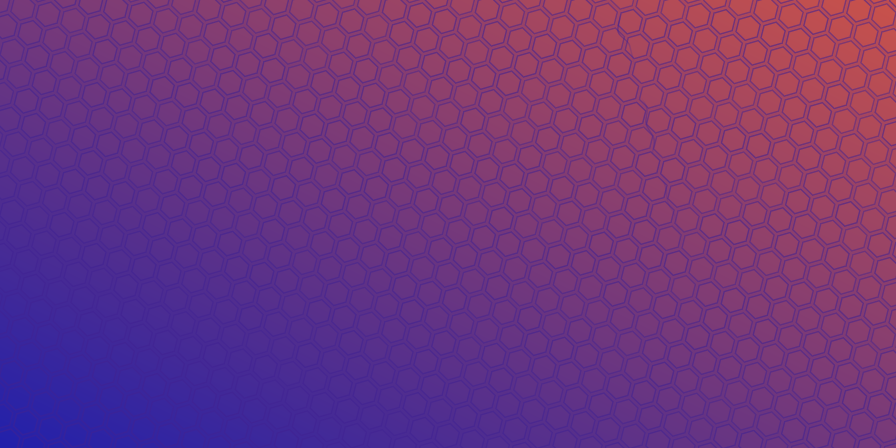
This background is drawn by a Shadertoy shader. Its source:

```glsl
// Tilted honeycomb of separate thin hexagon outlines over a diagonal
// blue-to-coral gradient. Lines share one indigo tint, so they fade where the
// ground is close to it; one uneven seam runs down between two columns.
#define PITCH 0.0575        // distance between neighbouring cell centres
#define TILT 0.279          // lattice rotation in radians
#define OUTLINE 0.425       // outline apothem, in pitches
#define LINE_WIDTH 0.0034   // outline width, in canvas heights
#define LINE_ALPHA 0.52
#define GAP_ALPHA 0.10      // tint of the channel between cells
#define SEAM_POINT vec2(1.367, 1.0)
#define DEEP_BLUE vec3(0.13, 0.125, 0.67)
#define CORAL vec3(0.79, 0.32, 0.29)
#define INDIGO vec3(0.25, 0.13, 0.57)

float hash(vec2 p) {
    return fract(sin(dot(p, vec2(127.1, 311.7))) * 43758.5453);
}

float valueNoise(vec2 p) {
    vec2 i = floor(p), f = fract(p);
    f = f * f * (3.0 - 2.0 * f);
    return mix(mix(hash(i), hash(i + vec2(1, 0)), f.x),
               mix(hash(i + vec2(0, 1)), hash(i + vec2(1, 1)), f.x), f.y);
}

// Offset from the nearest centre (xy) and that centre (zw), unit pitch
vec4 hexCell(vec2 p) {
    vec2 period = vec2(sqrt(3.0), 1.0);
    vec2 a = period * floor(p / period + 0.5);
    vec2 b = period * (floor(p / period) + 0.5);
    vec2 centre = distance(p, a) < distance(p, b) ? a : b;
    return vec4(p - centre, centre);
}

// Apothem of the hexagon through p, with corners on the x axis
float hexApothem(vec2 p) {
    p = abs(p);
    return max(p.y, dot(p, vec2(sqrt(0.75), 0.5)));
}

// Antialiased coverage of a band around zero
float band(float d, float width, float pixel) {
    return clamp((0.5 * width - abs(d)) / pixel + 0.5, 0.0, 1.0);
}

void mainImage(out vec4 fragColor, in vec2 fragCoord) {
    vec2 uv = fragCoord / iResolution.xy;
    vec2 p = fragCoord / iResolution.y;
    float pixel = 1.0 / iResolution.y;

    // Corner to corner gradient
    float ramp = 0.5 * (uv.x + uv.y);
    vec3 color = mix(DEEP_BLUE, CORAL, ramp);

    // Lattice frame, with the seam on x = 0
    float c = cos(TILT), s = sin(TILT);
    vec2 q = p - SEAM_POINT;
    q = vec2(c * q.x + s * q.y, c * q.y - s * q.x) / PITCH;
    vec4 cell = hexCell(q - vec2(0.25 * sqrt(3.0), 0.0));

    // Outlines and channels, slightly uneven from cell to cell
    float edge = (hexApothem(cell.xy) - OUTLINE) * PITCH;
    float strength = 0.88 + 0.24 * hash(floor(cell.zw * 2.0 + 0.5));
    float outline = band(edge, LINE_WIDTH, pixel) * LINE_ALPHA * strength;
    float channel = clamp(edge / pixel + 0.5, 0.0, 1.0) * GAP_ALPHA;
    color = mix(color, INDIGO, max(outline, channel));

    // Broken seam, strongest at the top
    float wobble = 0.35 * (valueNoise(vec2(3.0, q.y * 1.6)) - 0.5);
    float broken = smoothstep(0.35, 0.7, valueNoise(vec2(9.0, q.y * 0.9)));
    float seam = band((q.x - wobble) * PITCH, LINE_WIDTH, pixel);
    color = mix(color, INDIGO, seam * broken * 0.6 * smoothstep(0.3, 1.0, uv.y));

    fragColor = vec4(color, 1.0);
}
```
